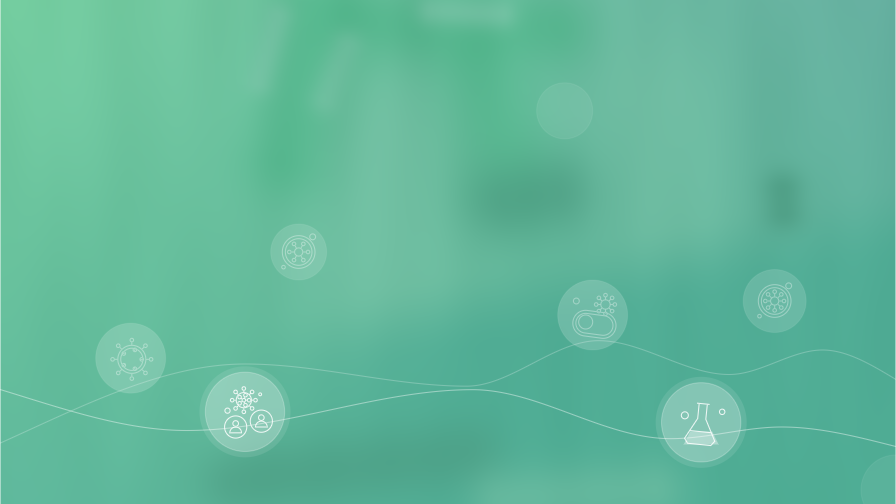
This background is drawn by a Shadertoy shader. Its source:

```glsl
// Soft green laboratory backdrop with flowing lines and science bubbles.

// Layout space, y pointing down
const vec2 SPACE = vec2(768, 432);
const float TAU = 6.2831853;
const vec3 TOP_LEFT = vec3(0.45, 0.80, 0.62);
const vec3 TOP_RIGHT = vec3(0.40, 0.69, 0.63);
const vec3 LOW_LEFT = vec3(0.37, 0.72, 0.61);
const vec3 LOW_RIGHT = vec3(0.33, 0.69, 0.58);
const vec3 PALE = vec3(0.47, 0.76, 0.65);
const vec3 LEAF = vec3(0.30, 0.70, 0.53);
const vec3 TEAL = vec3(0.30, 0.67, 0.58);
const vec3 SHADE = vec3(0.29, 0.60, 0.50);
const float LINE_WIDTH = 0.9;
const float STREAK_GAIN = 0.035;

// Crests and troughs of the flowing lines
const vec2 FRONT[7] = vec2[7](vec2(-120, 311), vec2(160, 369), vec2(405, 334),
  vec2(575, 376), vec2(670, 366), vec2(860, 398), vec2(999, 380));
const vec2 BACK[7] = vec2[7](vec2(-160, 425), vec2(210, 312), vec2(400, 331),
  vec2(513, 292), vec2(625, 321), vec2(705, 300), vec2(830, 350));

// Bubbles: centre, radius, opacity
const vec4 BUBBLES[8] = vec4[8](vec4(112, 307, 30, 0.17), vec4(256, 216, 24, 0.13),
  vec4(484, 95, 24, 0.07), vec4(508, 270, 30, 0.17), vec4(664, 258, 27, 0.14),
  vec4(210, 353, 34, 0.22), vec4(601, 362, 34, 0.22), vec4(768, 420, 30, 0.06));

float unitPx;

float fill(float d) { return clamp(0.5 - d / unitPx, 0.0, 1.0); }
float stroke(float d) { return fill(abs(d) - 0.5 * LINE_WIDTH); }
float ring(vec2 p, float x, float y, float r) { return abs(length(p - vec2(x, y)) - r); }
void whiten(inout vec3 col, float amount) { col = mix(col, vec3(1), amount); }

float segment(vec2 p, vec4 ends) {
  vec2 a = p - ends.xy, b = ends.zw - ends.xy;
  return length(a - b * clamp(dot(a, b) / dot(b, b), 0.0, 1.0));
}

void haze(inout vec3 col, vec2 p, vec3 tint, float amount, vec4 ends, float r) {
  float d = segment(p, ends) / r;
  col = mix(col, tint, amount * exp(-d * d));
}

float corner(vec2 cell, vec2 offset) {
  float a = TAU * fract(sin(dot(cell, vec2(127.1, 311.7))) * 43758.5);
  return dot(vec2(cos(a), sin(a)), offset);
}

float gradientNoise(vec2 p) {
  vec2 i = floor(p), f = fract(p), u = f * f * (3.0 - 2.0 * f), e = vec2(1, 0);
  return mix(mix(corner(i, f), corner(i + e, f - e), u.x),
    mix(corner(i + e.yx, f - e.yx), corner(i + 1.0, f - 1.0), u.x), u.y);
}

float waveHeight(vec2 k[7], float x) {
  float y = k[0].y;
  for (int i = 0; i < 6; i++)
    y += (k[i + 1].y - k[i].y) * smoothstep(k[i].x, k[i + 1].x, x);
  return y;
}

void addWave(inout vec3 col, vec2 p, vec2 k[7], float opacity) {
  float y = waveHeight(k, p.x);
  float d = (y - p.y) / length(vec2(1, waveHeight(k, p.x + 1.0) - y));
  whiten(col, opacity * stroke(d));
}

// Round body with evenly spaced knobbed spikes
float germ(vec2 p, float r, float reach, float count) {
  float part = TAU / count;
  float a = mod(atan(p.y, p.x + 1e-4) + 0.5 * part, part) - 0.5 * part;
  vec2 q = length(p) * vec2(cos(a), sin(a));
  float spike = min(segment(q, vec4(r, 0, reach, 0)), ring(q, reach + 1.5, 0.0, 1.5));
  return min(ring(p, 0.0, 0.0, r), spike);
}

float dish(vec2 p, float count) {
  float d = min(abs(ring(p, 0.0, 0.0, 12.7) - 1.3), germ(p, 3.5, 6.5, count));
  return min(d, min(ring(p, 12.0, -13.0, 2.5), ring(p, -13.0, 13.0, 1.5)));
}

float cell(vec2 p) {
  float wall = abs(abs(segment(p, vec4(-6, 7, 9, 9)) - 9.7) - 1.3);
  float d = min(wall, ring(p, -6.0, 6.0, 6.0));
  return min(min(d, germ(p - vec2(11, -9), 4.0, 6.5, 8.0)), ring(p, -14.0, -12.0, 2.5));
}

float person(vec2 p) {
  float body = max(length(p - vec2(0, 5)) - 5.0, p.y - 5.0);
  return min(ring(p, 0.0, 0.0, 9.5), min(ring(p, 0.0, -3.0, 2.4), abs(body)));
}

float contagion(vec2 p) {
  vec2 g = p + vec2(1, 10);
  float d = min(germ(g, 6.5, 8.5, 8.0), germ(g, 1.5, 3.0, 5.0));
  d = min(d, min(person(p - vec2(-8, 13)), person(p - vec2(14, 8))));
  return min(d, min(ring(p, -15.0, -1.0, 2.2), ring(p, 13.0, -15.0, 1.2)));
}

float flask(vec2 p) {
  vec2 q = mat2(0.995, -0.1, 0.1, 0.995) * (p - vec2(0, 2)), m = vec2(abs(q.x), q.y);
  float d = min(segment(m, vec4(0, -18, 5, -18)), segment(m, vec4(3.5, -18, 3.5, -5)));
  d = min(d, min(segment(m, vec4(3.5, -5, 13, 13)), segment(m, vec4(13, 13, 10, 17))));
  d = min(d, min(segment(m, vec4(0, 17, 10, 17)), segment(m, vec4(0, 6, 9, 6))));
  return min(d, min(ring(p, -14.0, -6.0, 3.0), ring(p, 18.0, -9.0, 2.3)));
}

vec3 backdrop(vec2 p) {
  vec2 uv = p / SPACE;
  vec3 c = mix(mix(TOP_LEFT, TOP_RIGHT, uv.x), mix(LOW_LEFT, LOW_RIGHT, uv.x), uv.y);
  haze(c, p, PALE, 0.6, vec4(330, 130, 330, 220), 90.0);
  haze(c, p, PALE, 0.5, vec4(560, 90, 570, 170), 70.0);
  // Bench and its shadow
  float bench = smoothstep(-30.0, 45.0, p.y - 342.0 + 0.21 * p.x);
  c = mix(c, TEAL, 0.75 * bench * smoothstep(130.0, 430.0, p.x));
  haze(c, p, SHADE, 0.55, vec4(200, 412, 400, 390), 32.0);
  haze(c, p, PALE, 0.5, vec4(430, 428, 560, 420), 28.0);
  // Blurred apparatus
  haze(c, p, LEAF, 0.7, vec4(275, 10, 245, 135), 40.0);
  haze(c, p, LEAF, 0.65, vec4(300, 20, 475, 25), 35.0);
  haze(c, p, LEAF, 0.65, vec4(412, 50, 440, 150), 42.0);
  haze(c, p, SHADE, 0.65, vec4(435, 172, 475, 165), 35.0);
  haze(c, p, SHADE, 0.7, vec4(672, 163, 673, 182), 18.0);
  haze(c, p, PALE, 0.7, vec4(370, 9, 430, 12), 14.0);
  haze(c, p, PALE, 0.65, vec4(238, 15, 222, 70), 13.0);
  haze(c, p, PALE, 0.6, vec4(298, 40, 280, 85), 15.0);
  return c + STREAK_GAIN * gradientNoise(p / vec2(42, 190)) * (1.0 - 0.6 * uv.y);
}

void mainImage(out vec4 fragColor, in vec2 fragCoord) {
  unitPx = SPACE.y / iResolution.y;
  vec2 p = (fragCoord - 0.5 * iResolution.xy) * vec2(1, -1) * unitPx + 0.5 * SPACE;
  vec3 col = backdrop(p);
  addWave(col, p, BACK, 0.24);
  addWave(col, p, FRONT, 0.42);
  // Bubbles, the brightest with a halo
  for (int i = 0; i < 8; i++) {
    vec4 b = BUBBLES[i];
    float d = length(p - b.xy) - b.z, halo = step(0.2, b.w);
    whiten(col, 0.1 * halo * fill(d - 5.0));
    whiten(col, b.w * fill(d) + (0.06 + 0.15 * halo) * stroke(d));
  }
  // Icons
  vec2 v = p - BUBBLES[0].xy - 1.0, f = p - BUBBLES[6].xy;
  float faint = min(germ(v, 12.0, 15.0, 8.0), germ(v, 9.5, 7.0, 5.0));
  faint = min(faint, min(dish(p - BUBBLES[1].xy, 6.0), dish(p - BUBBLES[4].xy, 8.0)));
  whiten(col, 0.35 * stroke(min(faint, cell(p - BUBBLES[3].xy))));
  float liquid = max(abs(f.y - 13.5) - 5.5, abs(f.x) - 5.5 - 0.5 * f.y);
  whiten(col, 0.35 * fill(liquid));
  whiten(col, 0.85 * stroke(min(contagion(p - BUBBLES[5].xy), flask(f))));
  // Pale side borders
  float side = min(fragCoord.x, iResolution.x - fragCoord.x) * unitPx;
  whiten(col, 0.5 * fill(side - 0.8));
  fragColor = vec4(col, 1);
}
```
